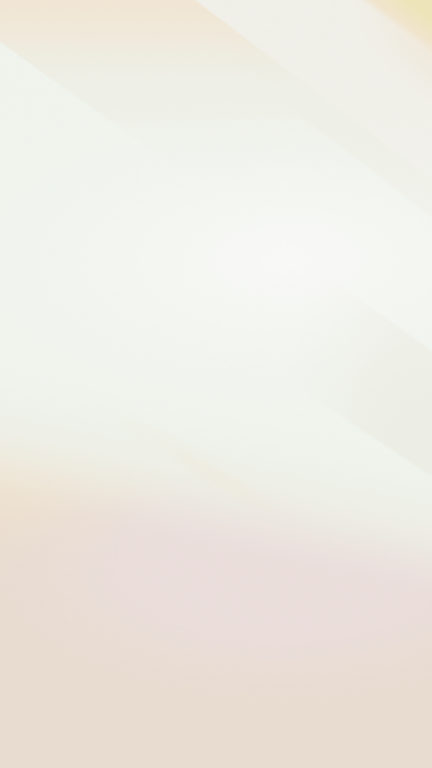
This background is drawn by a Shadertoy shader. Its source:

```glsl
// Pale diagonal sheets of light over a cream, blush and sand gradient.
#define PEACH  vec3(0.945, 0.897, 0.825)
#define MIST   vec3(0.932, 0.949, 0.922)
#define STONE  vec3(0.924, 0.928, 0.893)
#define WHITE  vec3(0.976, 0.976, 0.968)
#define BLUSH  vec3(0.918, 0.869, 0.860)
#define SAND   vec3(0.910, 0.863, 0.818)
#define YELLOW vec3(0.930, 0.895, 0.725)
#define GLOW_CENTER vec2(0.375, 0.338)
#define GRAIN  0.003

float hash(vec2 p) {
    return fract(sin(dot(p, vec2(127.1, 311.7))) * 43758.5453);
}

// Signed distance to a slanted line, positive below it
float below(vec2 p, float intercept, float slope) {
    return (p.y - intercept - slope * p.x) / sqrt(1.0 + slope * slope);
}

// Smooth step of a given half width across an edge
float edge(float d, float softness) {
    return smoothstep(-softness, softness, d);
}

// Soft elliptical falloff
float glow(vec2 p, vec2 center, vec2 radius) {
    vec2 q = (p - center) / radius;
    return exp(-dot(q, q));
}

void mainImage(out vec4 fragColor, in vec2 fragCoord) {
    // Portrait space: y runs down from the top, x spans 9/16
    vec2 uv = fragCoord / iResolution.xy;
    vec2 p = vec2(uv.x * 0.5625, 1.0 - uv.y);
    float crisp = 1.0 / iResolution.y;

    float mainEdge = below(p, 0.0547, 0.715);
    float bandEdge = below(p, -0.155, 0.78);
    float sheetEdge = below(p, -0.193, 0.76);
    float cornerEdge = below(p, -0.354, 0.745);
    float foldEdge = below(p, 0.249, 0.66);

    // Upper background: peach fading to stone and mist
    vec3 color = mix(PEACH, STONE + 0.008, smoothstep(-0.02, 0.12, p.y));
    color = mix(color, MIST + 0.006, smoothstep(0.08, 0.25, p.y));

    // Darker strip and pale sheet at the upper right
    float strip = 1.0 - edge(bandEdge, 2.0 * crisp);
    vec3 stripColor = mix(PEACH, STONE + 0.006, smoothstep(0.0, 0.12, p.y));
    color = mix(color, stripColor, strip * smoothstep(0.24, 0.42, p.x));
    float sheet = 1.0 - edge(sheetEdge, 1.5 * crisp);
    vec3 sheetColor = mix(vec3(0.940, 0.938, 0.912), PEACH + 0.01,
                          0.75 * smoothstep(-0.11, 0.02, -cornerEdge - 0.07)
                          * smoothstep(0.46, 0.56, p.x) * 0.5);
    color = mix(color, sheetColor, sheet);

    // Yellow corner with a peach fringe
    float corner = 1.0 - edge(cornerEdge, 0.006);
    color = mix(color, PEACH, 0.5 * smoothstep(0.07, 0.0, cornerEdge) * smoothstep(0.44, 0.56, p.x));
    color = mix(color, mix(PEACH, YELLOW, smoothstep(0.01, -0.04, cornerEdge)), corner);

    // Large bright sheet under the main diagonal
    color = mix(color, MIST + 0.006, edge(mainEdge, 1.5 * crisp));

    // Shaded fold at the right, ended by a paler sheet
    float fold = edge(mainEdge, 2.0 * crisp) * (1.0 - edge(foldEdge, 2.0 * crisp));
    color = mix(color, STONE, fold * smoothstep(0.36, 0.54, p.x));

    // White glow, a little stronger along the main diagonal
    float halo = glow(p, GLOW_CENTER, vec2(0.27, 0.125));
    float core = glow(p, GLOW_CENTER, vec2(0.10, 0.055));
    color = mix(color, WHITE, 0.65 * halo + 0.25 * core);

    // Slanted fade into stone, then blush and sand
    float depth = p.y - 0.60 - 0.21 * p.x;
    color = mix(color, STONE + 0.005, 0.7 * smoothstep(-0.13, -0.03, depth));
    float blush = glow(p, vec2(0.37, 0.735), vec2(0.30, 0.14));
    blush = smoothstep(0.12, 0.75, blush);
    vec3 floorColor = mix(PEACH - 0.01, SAND, smoothstep(0.60, 0.76, p.y));
    floorColor = mix(floorColor, BLUSH, blush);
    color = mix(color, floorColor, smoothstep(-0.06, 0.065, depth));

    // Faint warm crease through the fade
    float crease = below(p, 0.445, 0.62);
    color = mix(color, PEACH, 0.3 * exp(-pow(crease / 0.012, 2.0))
                * glow(p, vec2(0.27, 0.62), vec2(0.12, 0.08)));

    // Fine dither against banding
    color += GRAIN * (hash(floor(uv * vec2(288.0, 512.0))) - 0.5);
    fragColor = vec4(clamp(color, 0.0, 1.0), 1.0);
}
```
